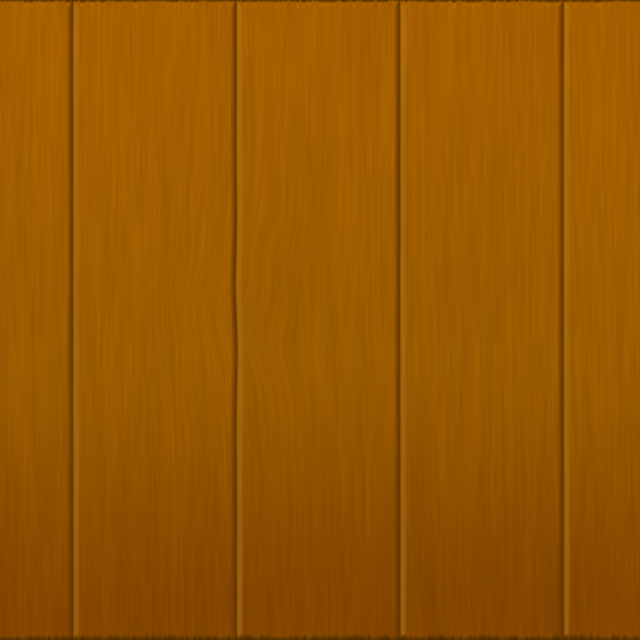
This texture is drawn by a three.js fragment shader. Its source:

```glsl
// Upright wooden planks with bevelled joints, darkening towards the floor.
// Stretched value noise makes the grain; a local warp bends it around a knot.
// Signed distance to the nearest joint shades a dark lip and a lit chamfer.
varying vec2 vUv;

#define PLANK_WIDTH 0.2555
#define FIRST_JOINT 0.1130
#define LIP_WIDTH 0.0090
#define CHAMFER_WIDTH 0.0115
#define GRAIN_FREQ vec2(360.0, 16.0)
#define GRAIN_STRENGTH 0.060
#define KNOT_CENTRE vec2(0.375, 0.50)
#define KNOT_BEND 0.030
#define JOINT_BEND 0.0016
#define END_BAND 0.011

const vec3 WOOD_TOP = vec3(0.650, 0.373, 0.000);
const vec3 WOOD_MIDDLE = vec3(0.605, 0.357, 0.000);
const vec3 WOOD_BOTTOM = vec3(0.515, 0.272, 0.000);
const vec3 LIP_DARK = vec3(0.390, 0.205, 0.000);
const vec3 CHAMFER_TOP = vec3(0.675, 0.425, 0.060);
const vec3 CHAMFER_BOTTOM = vec3(0.600, 0.385, 0.080);
const vec3 END_DARK = vec3(0.270, 0.160, 0.000);

float hash(vec2 p) {
  return fract(sin(dot(p, vec2(127.1, 311.7))) * 43758.5453);
}

float noise(vec2 p) {
  vec2 cell = floor(p);
  vec2 f = fract(p);
  f = f * f * (3.0 - 2.0 * f);
  float low = mix(hash(cell), hash(cell + vec2(1.0, 0.0)), f.x);
  float high = mix(hash(cell + vec2(0.0, 1.0)), hash(cell + vec2(1.0, 1.0)), f.x);
  return mix(low, high, f.y);
}

// Three layers of long streaks, centred on zero
float grain(vec2 p) {
  float sum = 0.0;
  float weight = 0.5;
  vec2 freq = GRAIN_FREQ;
  for (int i = 0; i < 3; i++) {
    sum += weight * (noise(p * freq + float(i) * 37.0) - 0.5);
    freq *= vec2(0.47, 0.55);
    weight *= 0.6;
  }
  return sum;
}

// Sideways bend of the fibres, strongest at the knot
float knotBend(vec2 p) {
  vec2 q = (p - KNOT_CENTRE) / vec2(0.10, 0.13);
  float ripple = 1.0 + 0.25 * sin(p.y * 38.0 + p.x * 22.0);
  return KNOT_BEND * ripple * exp(-dot(q, q));
}

void main() {
  vec2 uv = vUv;
  float endDist = min(uv.y, 1.0 - uv.y);

  // Base wood: vertical gradient
  vec3 wood = mix(WOOD_BOTTOM, WOOD_MIDDLE, smoothstep(0.0, 0.48, uv.y));
  wood = mix(wood, WOOD_TOP, smoothstep(0.40, 1.0, uv.y));

  // Joint position, with a slight waver beside the knot
  float waver = JOINT_BEND * sin((uv.y - KNOT_CENTRE.y) * 24.0)
    * exp(-pow((uv.y - KNOT_CENTRE.y) / 0.14, 2.0))
    * exp(-pow((uv.x - KNOT_CENTRE.x) / 0.09, 2.0));
  float plank = (uv.x - FIRST_JOINT + waver) / PLANK_WIDTH;
  float nearest = floor(plank + 0.5);
  float d = (plank - nearest) * PLANK_WIDTH;
  wood *= 1.0 + 0.014 * (hash(vec2(floor(plank), 5.0)) - 0.5);

  // Dark lip left of the joint, lit chamfer right of it, mitred at both ends
  float mitre = clamp(endDist / END_BAND, 0.0, 1.0);
  float lip = smoothstep(-LIP_WIDTH * mitre - 0.001, 0.0, d)
    * (1.0 - smoothstep(0.0, 0.003, d));
  float chamferEnd = CHAMFER_WIDTH * mitre;
  float chamfer = smoothstep(0.0005, 0.0045, d)
    * (1.0 - smoothstep(chamferEnd - 0.004, chamferEnd + 0.001, d));
  vec3 chamferColour = mix(CHAMFER_BOTTOM, CHAMFER_TOP, uv.y);
  vec3 colour = mix(wood, chamferColour, chamfer * 0.85);
  colour = mix(colour, LIP_DARK, lip * 0.85);

  // Grain along bent fibres, with broad faint patches
  vec2 fibre = vec2(uv.x + knotBend(uv), uv.y);
  float streak = grain(fibre);
  float patches = noise(fibre * vec2(28.0, 3.0)) - 0.5;
  float onFace = 1.0 - 0.5 * max(lip, chamfer);
  colour += colour * onFace * (GRAIN_STRENGTH * 2.4 * streak + 0.02 * patches);

  // Streaked end grain: a light band inside a dark rim
  float fray = noise(vec2(uv.x * 260.0, step(0.5, uv.y) * 9.0));
  float rimWidth = mix(0.009, 0.005, step(0.5, uv.y));
  float rim = 1.0 - smoothstep(0.0, rimWidth * (0.6 + 0.8 * fray), endDist);
  float band = smoothstep(0.003, 0.006, endDist)
    * (1.0 - smoothstep(0.006, END_BAND + 0.003, endDist));
  colour += colour * band * (fray - 0.4) * 0.16 * step(0.5, uv.y);
  colour = mix(colour, END_DARK, rim * (0.55 + 0.35 * fray));

  gl_FragColor = vec4(clamp(colour, 0.0, 1.0), 1.0);
}
```
